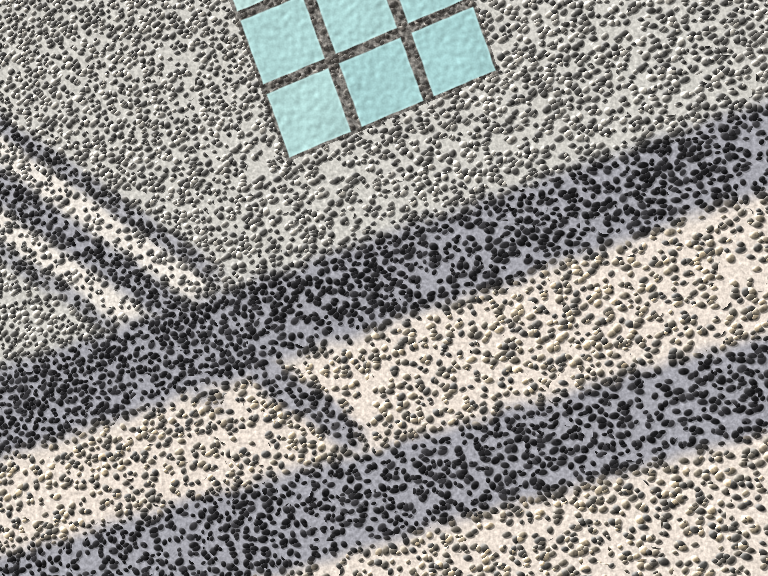
Write a WebGL 2 fragment shader that draws this texture.

```glsl
#version 300 es
precision highp float;
// Exposed-pebble paving with a corner of pale aqua mosaic tiles, crossed by
// soft shadow bars. Pebbles are jittered ellipses on two grids; the tiles are
// a skewed lattice; the shadows are blurred distance bands.
uniform vec2 u_resolution;
out vec4 fragColor;

vec2 hash2(vec2 p) {
  vec3 a = fract(p.xyx * vec3(0.1031, 0.1030, 0.0973));
  a += dot(a, a.yzx + 33.33);
  return fract((a.xx + a.yz) * a.zy);
}

float gradNoise(vec2 p) {
  vec2 i = floor(p), f = fract(p), u = f * f * (3.0 - 2.0 * f);
  vec4 n;
  for (int k = 0; k < 4; k++) {
    vec2 corner = vec2(k & 1, k >> 1);
    n[k] = dot(hash2(i + corner) * 2.0 - 1.0, f - corner);
  }
  return mix(mix(n.x, n.y, u.x), mix(n.z, n.w, u.x), u.y);
}

// Nearest pebble: xy = offset inside it, z = normalised distance, w = tone
vec4 pebbles(vec2 q, float density) {
  vec4 best = vec4(0.0, 0.0, 9.0, 0.0);
  for (int layer = 0; layer < 2; layer++) {
    vec2 g = q + float(layer) * vec2(37.45, 91.55);
    for (int k = 0; k < 9; k++) {
      vec2 cell = floor(g) + vec2(k % 3 - 1, k / 3 - 1);
      vec2 rnd = hash2(cell), shape = hash2(cell + 57.0);
      if (hash2(cell + 113.0).x > density) continue;
      vec2 d = g - cell - 0.5 - 0.8 * (rnd - 0.5);
      float angle = 0.8 + 3.0 * (shape.x - 0.5);
      vec2 axis = vec2(cos(angle), sin(angle));
      vec2 local = vec2(dot(d, axis), dot(d, vec2(-axis.y, axis.x)));
      vec2 radius = (0.23 + 0.26 * shape.y) * vec2(1.2, 0.75 + 0.2 * rnd.x);
      float dist = length(local / radius);
      if (dist < best.z) best = vec4(d / radius.x, dist, rnd.y);
    }
  }
  return best;
}

float band(float d, float halfWidth, float soft) {
  return smoothstep(halfWidth + soft, halfWidth - soft, abs(d));
}

// Broad bars rising to the right and thin bars falling from the left
float shadowMask(vec2 p) {
  float wobble = 0.014 * gradNoise(p * 13.0) + 0.008 * gradNoise(p * 34.0);
  float s = band(p.y - 0.281 - 0.350 * p.x + wobble, 0.080, 0.020);
  s = max(s, band(p.y + 0.050 - 0.289 * p.x + wobble, 0.085, 0.020));
  float fall = 1.0 - p.y - 0.7 * p.x + wobble;
  float leftSide = smoothstep(0.42, 0.34, p.x);
  s = max(s, 0.85 * leftSide * band(fall - 0.214, 0.020, 0.013));
  s = max(s, 0.95 * smoothstep(0.66, 0.60, p.x) * band(fall - 0.326, 0.034, 0.015));
  return max(s, 0.75 * leftSide * band(fall - 0.434, 0.018, 0.014));
}

void main() {
  vec2 p = gl_FragCoord.xy / u_resolution.y;
  float pixel = 1.0 / u_resolution.y;
  float shade = shadowMask(p);
  float clump = gradNoise(p * 11.0) + 0.6 * gradNoise(p * 25.0);
  float grain = gradNoise(p * 150.0) + 0.6 * gradNoise(p * 310.0);

  // Lower ground is warm and sparse, upper ground is grey and crowded
  float warm = smoothstep(0.05, -0.13, p.y - 0.281 - 0.350 * p.x);
  float streaks = band(1.0 - p.y - 0.7 * p.x - 0.32, 0.11, 0.02) * smoothstep(0.4, 0.34, p.x);
  streaks *= (1.0 - warm) * (1.0 - shade);
  float density = mix(0.70, 0.56, warm) + 0.09 * shade - 0.40 * clump - 0.22 * streaks;
  density += 0.08 * smoothstep(0.6, 0.0, p.x) * (1.0 - warm);
  vec2 q = 69.0 * p / (0.92 + 0.13 * p.x - 0.06 * p.y);

  // Cement, with pebble shadows cast to the lower right
  vec3 cement = mix(vec3(0.83, 0.82, 0.79), vec3(0.94, 0.89, 0.84), warm);
  cement = mix(cement, vec3(0.95, 0.92, 0.88), streaks);
  cement = mix(cement, vec3(0.66, 0.66, 0.69), shade);
  cement *= 1.0 + 0.25 * grain;
  vec4 caster = pebbles(q + vec2(-0.14, 0.18), density);
  cement *= 1.0 - mix(0.48, 0.25, shade) * smoothstep(1.2, 0.75, caster.z);

  // Domed stones lit from the upper left
  vec4 stone = pebbles(q, density);
  float tone = stone.w * stone.w;
  vec3 stoneColor = mix(vec3(0.30, 0.295, 0.285), vec3(0.69, 0.67, 0.63), tone);
  stoneColor = mix(stoneColor, stoneColor * vec3(1.09, 1.02, 0.91), warm * stone.w);
  float light = dot(stone.xy, normalize(vec2(-0.6, 0.8)));
  stoneColor *= 1.0 + 0.85 * light + 0.4 * grain;
  stoneColor += 0.32 * smoothstep(0.1, 0.7, light) * (1.0 - shade);
  vec3 darkStone = vec3(0.15, 0.148, 0.155) * (0.75 + 0.9 * tone + 0.6 * light + 0.4 * grain);
  darkStone += 0.14 * smoothstep(0.2, 0.8, light);
  stoneColor = mix(stoneColor, darkStone, shade);
  float edge = 0.11 + 70.0 * pixel;
  vec3 color = mix(cement, stoneColor, smoothstep(1.0 + edge, 1.0 - edge, stone.z));

  // Mosaic lattice: three columns leaving through the top border
  mat2 lattice = mat2(0.1255, 0.0530, -0.0455, 0.1265);
  vec2 uv = inverse(lattice) * (p - vec2(0.5017, 0.7257));
  uv += 0.012 * vec2(gradNoise(p * 42.0), gradNoise(p * 42.0 + 19.0));
  vec2 id = floor(uv), inTile = fract(uv);
  float inside = step(-0.04, uv.x) * step(uv.x, 2.90) * step(-0.04, uv.y);
  vec3 grout = mix(color * 0.72, vec3(0.36, 0.34, 0.32), 0.4) * (1.0 + 0.5 * grain);
  color = mix(color, grout, inside);
  vec2 box = abs(inTile - vec2(0.435, 0.44)) - vec2(0.425, 0.435);
  float tileDist = max(box.x, box.y) * 0.13;
  float keep = step(0.0, id.x) * step(id.x, 2.0) * step(0.0, id.y);
  float relief = gradNoise(p * 85.0) - gradNoise((p + vec2(0.003, -0.003)) * 85.0);
  vec3 tile = mix(vec3(0.66, 0.83, 0.83), vec3(0.76, 0.89, 0.87), hash2(id + 5.0).x);
  tile *= 0.98 + 0.22 * relief + 0.09 * grain + 0.08 * gradNoise(p * 16.0);
  tile += 0.08 * smoothstep(-0.006, 0.0, tileDist);
  color = mix(color, tile, keep * smoothstep(pixel, -pixel, tileDist));

  fragColor = vec4(clamp(color, 0.0, 1.0), 1.0);
}
```
